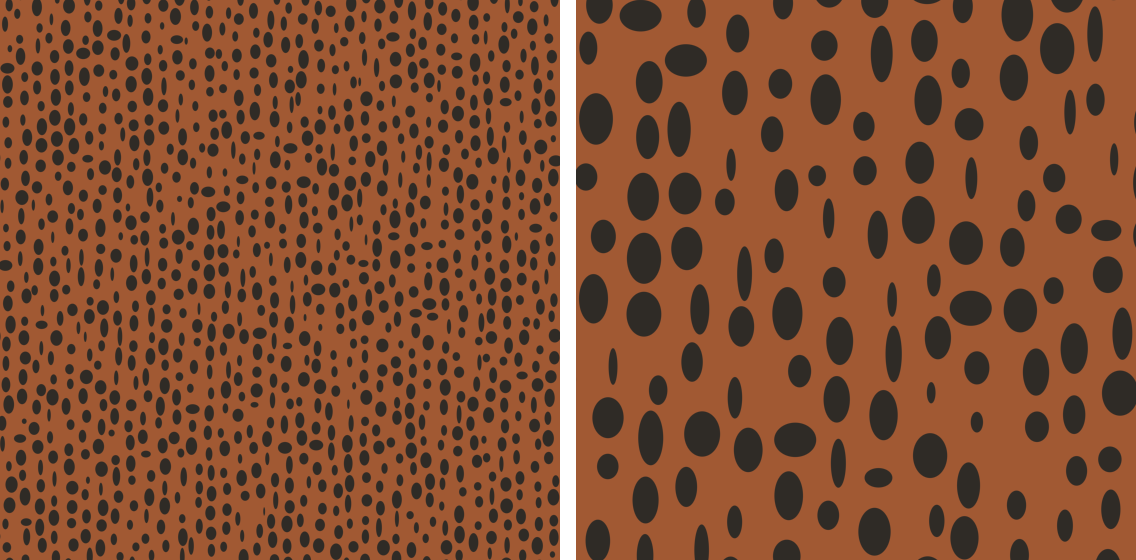
Left, the full canvas; right, a detail of the centre.
Give the GLSL for this pattern, as a Shadertoy shader.

```glsl
// Scattered upright dark ovals on a terracotta ground.
// Staggered columns of cells each hold one oval, jittered only as far as its
// free room allows, and layered sines bend the columns and rows.

const vec3 GROUND = vec3(0.63, 0.35, 0.20);
const vec3 INK = vec3(0.185, 0.168, 0.15);
const vec2 CELL = vec2(1.0 / 36.0, 1.0 / 28.0);

// Four random values in 0..1 from a cell index and a seed.
vec4 hash4(vec2 cell, float seed) {
    vec4 p = fract(vec4(cell.xyx, cell.y + seed) * vec4(0.1031, 0.1030, 0.0973, 0.1099) + seed * 0.137);
    p += dot(p, p.wzxy + 33.33);
    return fract((p.xxyz + p.yzzw) * p.zywx);
}

// Half width and half height: mostly plump ovals, some slivers, dots and wide ones.
vec2 ovalRadii(vec4 rnd) {
    float sliver = pow(rnd.x, 8.0);
    float dot_ = step(rnd.w, 0.06);
    float wide = step(0.965, rnd.w);
    float size = mix(0.0068, 0.0126, rnd.y) * (1.0 - 0.3 * sliver) * (1.0 - 0.35 * dot_);
    float stretch = mix(1.1 + 0.75 * rnd.z + 2.5 * sliver, 0.7, wide);
    vec2 radii = size * vec2(inversesqrt(stretch), sqrt(stretch));
    return min(radii, vec2(0.0125, 0.0168));
}

// Approximate signed distance to an axis-aligned ellipse.
float ellipseDistance(vec2 p, vec2 radii) {
    float k = length(p / radii);
    return k * (k - 1.0) / max(length(p / (radii * radii)), 0.001);
}

// Slow sideways bend of columns and vertical bend of rows.
vec2 drift(vec2 p, float amount) {
    return amount * vec2(sin(p.y * 19.0) + 0.5 * sin(p.y * 43.0 + 1.7),
                         sin(p.x * 23.0 + 0.6) + 0.6 * sin(p.x * 51.0 + 2.1));
}

// Distance to the nearest oval in the surrounding cells.
float spotField(vec2 p, vec2 cellSize) {
    float nearest = 1.0;
    float baseColumn = floor(p.x / cellSize.x);
    for (int i = -1; i <= 1; i++) {
        float column = baseColumn + float(i);
        float stagger = 0.5 * mod(column, 2.0) + 0.3 * hash4(vec2(column, 7.0), 3.0).x;
        float baseRow = floor(p.y / cellSize.y - stagger);
        for (int j = -1; j <= 1; j++) {
            vec2 id = vec2(column, baseRow + float(j));
            vec2 radii = ovalRadii(hash4(id, 11.0));
            vec2 room = max(0.5 * cellSize - radii - vec2(0.0004, 0.0015), 0.0);
            vec2 center = (id + vec2(0.5, 0.5 + stagger)) * cellSize;
            center += drift(center, 0.004) + room * (2.0 * hash4(id, 29.0).xy - 1.0);
            nearest = min(nearest, ellipseDistance(p - center, radii));
        }
    }
    return nearest;
}

void mainImage(out vec4 fragColor, in vec2 fragCoord) {
    vec2 uv = fragCoord / iResolution.y;
    float edge = 0.75 / iResolution.y;
    float ground = smoothstep(-edge, edge, spotField(uv, CELL));
    fragColor = vec4(mix(INK, GROUND, ground), 1.0);
}
```
